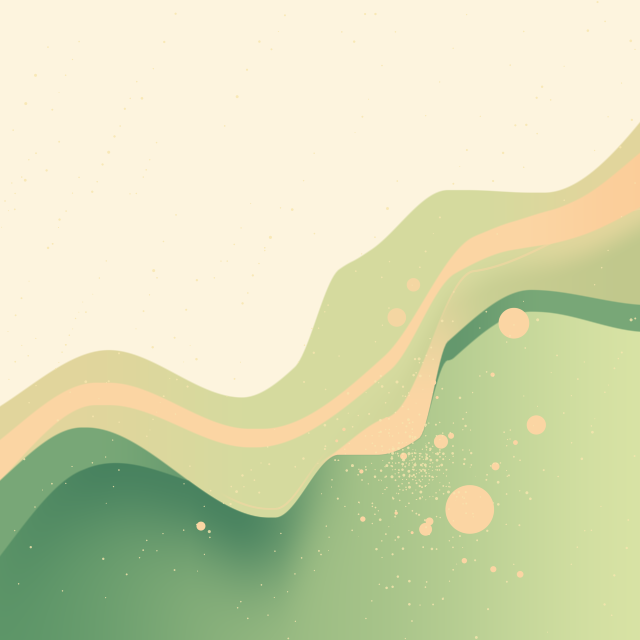
Reproduce this background procedurally as a three.js fragment shader.

```glsl
#define CREAM vec3(0.992, 0.957, 0.870)
#define TAN vec3(0.882, 0.835, 0.610)
#define SAGE vec3(0.835, 0.855, 0.620)
#define OLIVE vec3(0.755, 0.785, 0.550)
#define PEACH vec3(0.985, 0.835, 0.640)
#define FERN vec3(0.470, 0.655, 0.465)
#define FOREST vec3(0.275, 0.505, 0.370)
#define LIME vec3(0.850, 0.890, 0.645)
#define SOFT 0.0010
#define DOTS 22
#define DUST_CENTER vec2(0.650, 0.272)

varying vec2 vUv;

float hash(vec2 p) {
  return fract(sin(dot(p, vec2(127.1, 311.7))) * 43758.5453);
}

// One smooth slope of height h between x = a and x = b
float rise(float x, float a, float b, float h) {
  return h * smoothstep(a, b, x);
}

float cover(float d) {
  float w = 0.8 * fwidth(d) + 0.0001;
  return smoothstep(-w, w, d);
}

float disc(vec2 p, vec2 center, float radius) {
  return 1.0 - smoothstep(radius - SOFT, radius + SOFT, length(p - center));
}

float strand(float d, float width) {
  float w = fwidth(d);
  return 1.0 - smoothstep(width, width + w, abs(d));
}

// Wave outlines, each a chain of slopes
float topEdge(float x) {
  return 0.3315 + rise(x, -0.09, 0.17, 0.1215) - rise(x, 0.17, 0.378, 0.074)
    + rise(x, 0.378, 0.58, 0.13) + rise(x, 0.46, 0.53, 0.09)
    + rise(x, 0.55, 0.70, 0.104) - rise(x, 0.73, 0.83, 0.004)
    + rise(x, 0.85, 1.25, 0.348);
}

float ribbonTop(float x) {
  return 0.264 + rise(x, -0.1, 0.15, 0.138) - rise(x, 0.17, 0.39, 0.072)
    + rise(x, 0.41, 0.80, 0.235) + rise(x, 0.60, 0.74, 0.08)
    + rise(x, 0.75, 0.90, 0.032) + rise(x, 0.86, 1.10, 0.135);
}

float ribbonBottom(float x) {
  return 0.185 + rise(x, -0.1, 0.15, 0.182) - rise(x, 0.17, 0.39, 0.066)
    + rise(x, 0.40, 0.80, 0.225) + rise(x, 0.61, 0.71, 0.075)
    + rise(x, 0.72, 0.90, 0.020) + rise(x, 0.85, 1.15, 0.110);
}

float lobeEdge(float x) {
  return 0.27 + rise(x, 0.47, 0.62, 0.08) + rise(x, 0.605, 0.74, 0.225)
    + rise(x, 0.72, 1.02, 0.10);
}

float hillEdge(float x) {
  return 0.192 + rise(x, -0.1, 0.128, 0.14) - rise(x, 0.135, 0.42, 0.141)
    + rise(x, 0.43, 0.53, 0.098) + rise(x, 0.59, 0.83, 0.143)
    + rise(x, 0.655, 0.70, 0.115) - rise(x, 0.83, 1.02, 0.024);
}

// Fine specks on jittered cells, thinning away from the center
float dust(vec2 p) {
  float total = 0.0;
  vec2 q = p - DUST_CENTER;
  float core = 0.65 * exp(-dot(q, q) / 0.0016);
  float halo = 0.13 * exp(-dot(q, q) / 0.013);
  for (int i = 0; i < 2; i++) {
    float cells = 190.0 - 75.0 * float(i);
    vec2 id = floor(p * cells);
    float radius = (0.12 + 0.16 * hash(id + 5.3)) / cells;
    vec2 jitter = 0.3 + 0.4 * vec2(hash(id + 1.7), hash(id + 9.1));
    float present = step(hash(id + 3.9), core + halo);
    total = max(total, present * disc(p, (id + jitter) / cells, radius));
  }
  return total;
}

void main() {
  vec2 p = vUv;
  float x = p.x;
  float hill = hillEdge(x);
  float gap = max(0.0, 0.118 - 0.4 * x) + rise(x, 0.665, 0.71, 0.034) + rise(x, 0.85, 1.0, 0.008);

  // Sage wave, warm at both ends
  vec3 wave = mix(TAN, SAGE, smoothstep(0.1, 0.42, x) * (1.0 - smoothstep(0.72, 0.95, x)));
  float under = smoothstep(0.0, 0.06, ribbonBottom(x) - p.y);
  wave = mix(wave, OLIVE, under * smoothstep(0.45, 1.0, x));
  vec3 color = mix(CREAM, wave, cover(topEdge(x) - p.y));

  // Peach lobe, ribbon and hairlines
  float lobe = lobeEdge(x) - p.y;
  float fade = 1.0 - 0.8 * smoothstep(0.36, 0.56, p.y);
  float window = smoothstep(0.49, 0.53, x) * (1.0 - smoothstep(0.68, 0.77, x));
  color = mix(color, PEACH, cover(lobe) * fade * window);
  color = mix(color, PEACH, 0.5 * strand(lobe, 0.0008) * smoothstep(0.66, 0.72, x));
  float thread = strand(p.y - hill - 0.014, 0.0006) * smoothstep(0.34, 0.38, x);
  color = mix(color, PEACH, 0.5 * thread * (1.0 - smoothstep(0.46, 0.52, x)));
  vec3 ribbon = mix(PEACH, PEACH * vec3(1.0, 0.965, 0.94), smoothstep(0.8, 1.0, x));
  color = mix(color, ribbon, cover(ribbonTop(x) - p.y) * cover(p.y - ribbonBottom(x)));

  // Green rim and shaded front hill
  vec3 rim = mix(FERN, FOREST, 0.4 * smoothstep(0.15, 0.34, x) * (1.0 - smoothstep(0.7, 0.85, x)));
  color = mix(color, rim, cover(hill - p.y));
  vec3 front = mix(vec3(0.37, 0.59, 0.41), vec3(0.62, 0.745, 0.52), smoothstep(0.0, 0.55, x));
  front = mix(front, LIME, smoothstep(0.45, 1.05, x));
  float depth = max(0.0, hill - gap - p.y);
  float shade = exp(-depth * depth / 0.012) * smoothstep(-0.06, 0.17, x) * (1.0 - smoothstep(0.36, 0.58, x));
  front = mix(front, FOREST, 0.95 * shade);
  color = mix(color, front, cover(hill - gap - p.y));

  // Large bubbles, then scattered dots and dust
  float bubbles = disc(p, vec2(0.734, 0.204), 0.038) + disc(p, vec2(0.803, 0.495), 0.024)
    + disc(p, vec2(0.838, 0.336), 0.015) + disc(p, vec2(0.689, 0.310), 0.011)
    + disc(p, vec2(0.665, 0.173), 0.010) + disc(p, vec2(0.314, 0.178), 0.007)
    + 0.8 * (disc(p, vec2(0.620, 0.504), 0.0145) + disc(p, vec2(0.646, 0.555), 0.0105));
  for (int i = 0; i < DOTS; i++) {
    vec2 seed = vec2(float(i), 2.7);
    vec2 offset = vec2(hash(seed), hash(seed + 4.1)) - 0.5;
    float size = hash(seed + 8.3);
    bubbles = max(bubbles, disc(p, vec2(0.67, 0.27) + offset * vec2(0.29, 0.34), 0.002 + 0.0055 * size * size));
  }
  color = mix(color, PEACH, clamp(bubbles, 0.0, 1.0));
  color = mix(color, vec3(0.97, 0.90, 0.68), 0.8 * dust(p));
  gl_FragColor = vec4(color, 1.0);
}
```
